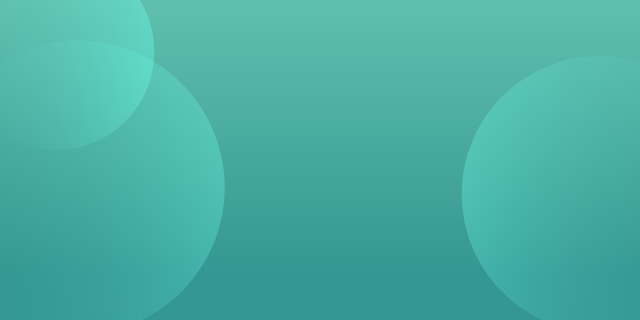
Reproduce this background procedurally as a Shadertoy shader.

```glsl
// Teal vertical gradient with three large translucent discs fading to one side.

#define TOP_COLOR vec3(0.376, 0.750, 0.682)
#define BOTTOM_COLOR vec3(0.204, 0.592, 0.569)
#define GLOW_COLOR vec3(0.410, 0.969, 0.890)
#define GRADIENT_FLOOR 0.15
#define FADE_TILT 0.15
#define LARGE_OPACITY 0.35
#define SMALL_OPACITY 0.44

// Blends a disc whose opacity grows toward the given side (+1 right, -1 left).
vec3 addDisc(vec3 color, vec2 p, vec2 center, float radius, float side, float opacity) {
    vec2 q = (p - center) / radius;
    float pixel = 1.0 / (iResolution.y * radius);
    float mask = 1.0 - smoothstep(-0.6 * pixel, 0.6 * pixel, length(q) - 1.0);
    float fade = clamp(0.5 + 0.5 * dot(q, vec2(side, FADE_TILT)), 0.0, 1.0);
    return mix(color, GLOW_COLOR, mask * fade * fade * opacity);
}

void mainImage(out vec4 fragColor, in vec2 fragCoord) {
    // Canvas height is one unit
    vec2 p = fragCoord / iResolution.y;
    float width = iResolution.x / iResolution.y;

    // Background, flat below the gradient floor
    float height = clamp((p.y - GRADIENT_FLOOR) / (1.0 - GRADIENT_FLOOR), 0.0, 1.0);
    vec3 color = mix(BOTTOM_COLOR, TOP_COLOR, height);

    // Left pair, then the disc anchored to the right edge
    color = addDisc(color, p, vec2(0.242, 0.414), 0.460, 1.0, LARGE_OPACITY);
    color = addDisc(color, p, vec2(0.174, 0.839), 0.308, 1.0, SMALL_OPACITY);
    color = addDisc(color, p, vec2(width - 0.125, 0.393), 0.432, -1.0, LARGE_OPACITY);

    fragColor = vec4(color, 1.0);
}
```
